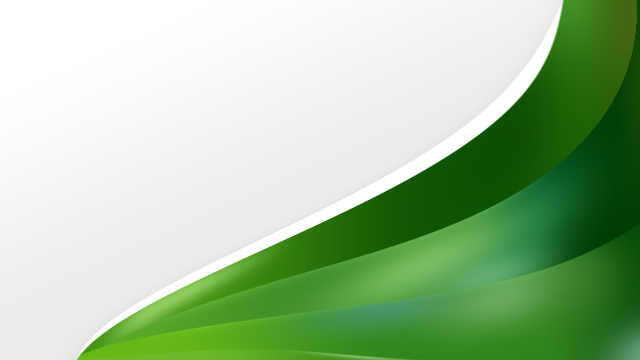
Give the GLSL for this background, as a WebGL 1 fragment shader.

```glsl
precision highp float;
// Layered green ribbons sweep from the lower left to the upper right below a pale field.
// Polynomial and power curves bound the ribbons; rotated Gaussian glows shade each one.
// A tapered white band separates the ribbons from the field.
uniform vec2 u_resolution;

// Soft elliptical light, rotated by angle
float glow(vec2 p, vec2 center, vec2 radius, float angle) {
  vec2 d = p - center;
  float c = cos(angle), s = sin(angle);
  vec2 q = vec2(c * d.x + s * d.y, c * d.y - s * d.x) / radius;
  return exp(-dot(q, q));
}

// Horizontal position of the main sweep at height y
float sweepEdge(float y) {
  return 0.213 + y * (0.637 + y * (5.543 + y * (-7.762 + y * 2.934)));
}

// Heights of the inner ribbon edges at position x
float middleEdge(float x) {
  float u = clamp((x - 0.213) / 1.557, 0.0, 1.0);
  return 1.0 - pow(1.0 - u, 0.41) + 0.6 * u * (1.0 - u) * (0.75 - u);
}

float lowerEdge(float x) {
  float v = max((x - 0.213) / 1.565, 0.0);
  return 0.225 * pow(v, 0.6) + 0.155 * pow(v, 6.0);
}

float bottomEdge(float x) {
  float k = (x - 0.68) / 0.34;
  return 0.034 * exp(-k * k) - 0.003;
}

vec3 paleField(vec2 p, float bandDistance) {
  float fall = smoothstep(0.2, 0.98, 0.45 * p.x + 1.0 - p.y);
  vec3 color = mix(vec3(1.0), vec3(0.93, 0.922, 0.928), fall);
  return color - 0.035 * exp(-max(bandDistance, 0.0) / 0.025);
}

vec3 upperRibbon(vec2 p, float inset) {
  vec3 color = mix(vec3(0.27, 0.58, 0.07), vec3(0.07, 0.34, 0.01), smoothstep(0.5, 1.2, p.x));
  color = mix(color, vec3(0.04, 0.28, 0.0), 0.8 * glow(p, vec2(1.46, 0.63), vec2(0.3, 0.13), 0.8));
  color = mix(color, vec3(0.15, 0.42, 0.03), 0.7 * glow(p, vec2(1.62, 0.75), vec2(0.12, 0.3), -0.2));
  color = mix(color, vec3(0.29, 0.6, 0.16), 0.9 * glow(p, vec2(1.59, 1.02), vec2(0.14, 0.18), 0.0));
  color = mix(color, vec3(0.3, 0.4, 0.07), 0.8 * glow(p, vec2(1.76, 0.94), vec2(0.1, 0.25), 0.0));
  // Bright fold along the left part of the sweep
  float fold = (inset - 0.035) / 0.065;
  float span = smoothstep(0.25, 0.42, p.x) * (1.0 - smoothstep(0.5, 0.85, p.x));
  return mix(color, vec3(0.61, 0.84, 0.44), 0.85 * span * exp(-fold * fold));
}

vec3 middleRibbon(vec2 p, float depth) {
  vec3 color = mix(vec3(0.35, 0.66, 0.15), vec3(0.22, 0.53, 0.14), smoothstep(0.3, 0.95, p.x));
  color = mix(color, vec3(0.0, 0.23, 0.01), smoothstep(1.38, 1.65, p.x + 0.15 * p.y));
  color = mix(color, vec3(0.03, 0.44, 0.25), 0.85 * glow(p, vec2(1.46, 0.37), vec2(0.24, 0.11), 0.95));
  color = mix(color, vec3(0.48, 0.75, 0.39), 0.95 * glow(p, vec2(1.18, 0.265), vec2(0.3, 0.075), 0.42));
  color = mix(color, vec3(0.46, 0.73, 0.52), 0.75 * glow(p, vec2(1.36, 0.23), vec2(0.16, 0.06), 0.3));
  color = mix(color, vec3(0.11, 0.32, 0.02), 0.7 * glow(p, vec2(1.78, 0.78), vec2(0.05, 0.25), 0.0));
  // Thin lit rim
  float span = smoothstep(0.35, 0.6, p.x) * (1.0 - smoothstep(1.35, 1.6, p.x));
  return color + 0.09 * span * exp(-max(depth, 0.0) / 0.012);
}

vec3 lowerRibbon(vec2 p, float depth) {
  vec3 color = mix(vec3(0.4, 0.72, 0.09), vec3(0.18, 0.52, 0.1), smoothstep(0.4, 1.15, p.x));
  color = mix(color, vec3(0.02, 0.29, 0.02), smoothstep(1.5, 1.78, p.x + 0.1 * p.y));
  color = mix(color, vec3(0.29, 0.58, 0.42), 0.9 * glow(p, vec2(1.08, 0.14), vec2(0.24, 0.055), 0.15));
  color = mix(color, vec3(0.47, 0.7, 0.42), 0.85 * glow(p, vec2(1.42, 0.18), vec2(0.2, 0.08), 0.3));
  color = mix(color, vec3(0.23, 0.49, 0.15), 0.6 * glow(p, vec2(1.61, 0.19), vec2(0.14, 0.13), 0.5));
  color = mix(color, vec3(0.45, 0.68, 0.54), 0.9 * glow(p, vec2(1.8, 0.01), vec2(0.13, 0.09), 0.5));
  float span = smoothstep(0.35, 0.6, p.x) * (1.0 - smoothstep(1.4, 1.7, p.x));
  return color + 0.07 * span * exp(-max(depth, 0.0) / 0.009);
}

vec3 bottomRibbon(vec2 p) {
  vec3 color = mix(vec3(0.42, 0.73, 0.16), vec3(0.18, 0.5, 0.08), smoothstep(0.5, 1.15, p.x));
  return mix(color, vec3(0.82, 0.93, 0.74), 0.75 * glow(p, vec2(0.96, 0.02), vec2(0.16, 0.012), -0.12));
}

void main() {
  vec2 p = gl_FragCoord.xy / u_resolution.y;
  float soft = 0.9 / u_resolution.y;

  // Signed depths inside each layer
  float inset = p.x - sweepEdge(p.y);
  float band = inset + 0.312 * p.y * (1.0 - p.y);
  float middle = middleEdge(p.x) - p.y;
  float lower = lowerEdge(p.x) - p.y;
  float bottom = bottomEdge(p.x) - p.y;

  // Ribbons stacked from the sweep downward
  vec3 green = upperRibbon(p, inset);
  green = mix(green, middleRibbon(p, middle), smoothstep(-soft, soft, middle));
  green = mix(green, lowerRibbon(p, lower), smoothstep(-soft, soft, lower));
  green = mix(green, bottomRibbon(p), smoothstep(-soft, soft, bottom));

  // Pale field, white band, then the ribbons
  vec3 color = paleField(p, -band);
  color = mix(color, vec3(1.0), smoothstep(-1.6 * soft, 1.6 * soft, band));
  color = mix(color, green, smoothstep(-1.6 * soft, 1.6 * soft, inset));
  gl_FragColor = vec4(clamp(color, 0.0, 1.0), 1.0);
}
```
